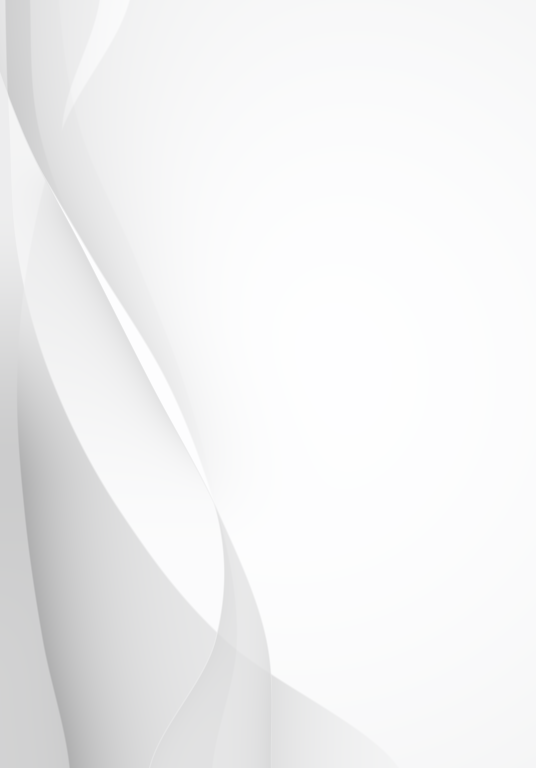
This background is drawn by a Shadertoy shader. Its source:

```glsl
// Horizontal positions of each edge at seven even heights, top to bottom
const float SPINE[7]  = float[7](-0.035, 0.039, 0.160, 0.281, 0.407, 0.497, 0.506);
const float INNER[7]  = float[7](-0.035, 0.039, 0.160, 0.281, 0.404, 0.402, 0.279);
const float BOW[7]    = float[7](0.242, 0.117, 0.054, 0.032, 0.046, 0.080, 0.130);
const float SWEEP[7]  = float[7](0.010, 0.017, 0.033, 0.100, 0.225, 0.420, 0.744);
const float SLIVER[7] = float[7](-0.100, 0.030, 0.170, 0.314, 0.405, 0.460, 0.400);
const float VEIL[7]   = float[7](0.186, 0.116, 0.158, 0.270, 0.390, 0.400, 0.400);
const float CORNER[7] = float[7](0.056, 0.072, 0.158, 0.270, 0.390, 0.400, 0.400);
const float HALO[7]   = float[7](0.110, 0.149, 0.251, 0.344, 0.407, 0.440, 0.440);
const float FOLD[7]   = float[7](0.000, 0.100, 0.200, 0.300, 0.405, 0.442, 0.396);

const vec2  GLOW_CENTRE  = vec2(0.54, 0.51);
const float GLOW_LEVEL   = 0.997;
const float GLOW_FALLOFF = 0.10;
const float BAND_LEVEL   = 0.905;
const float UNDER_LEVEL  = 0.915;
const float UNDER_SHADOW = 0.23;
const float UNDER_WIDTH  = 0.11;
const vec3  COOL_TINT    = vec3(0.0, 0.0005, 0.003);

// Catmull-Rom curve: horizontal edge position at depth 0 (top) to 1 (bottom)
float edgeAt(float depth, float knots[7]) {
    float s = clamp(depth, 0.0, 0.9999) * 6.0;
    int i = int(s);
    float t = fract(s);
    float a = knots[max(i - 1, 0)];
    float b = knots[i];
    float c = knots[i + 1];
    float d = knots[min(i + 2, 6)];
    return b + 0.5 * t * (c - a + t * (2.0 * a - 5.0 * b + 4.0 * c - d
             + t * (3.0 * (b - c) + d - a)));
}

// Smooth mask: 1 where the signed distance is positive
float mask(float dist) {
    float w = max(fwidth(dist), 1e-5);
    return smoothstep(-w, w, dist);
}

// Shadow fading away from an edge
float shadow(float dist, float width) {
    return exp(-max(dist, 0.0) / width);
}

void mainImage(out vec4 fragColor, in vec2 fragCoord) {
    vec2 p = fragCoord / iResolution.xy;
    float depth = 1.0 - p.y;

    // Signed horizontal distances, positive to the right of each edge
    float spine = p.x - edgeAt(depth, SPINE);
    float inner = p.x - min(edgeAt(depth, INNER), edgeAt(depth, SPINE));
    float bow   = p.x - edgeAt(depth, BOW);
    float sweep = p.x - edgeAt(depth, SWEEP);
    float veil  = p.x - edgeAt(depth, VEIL);
    float fold  = p.x - edgeAt(depth, FOLD);
    float upper = 1.0 - smoothstep(0.45, 0.72, depth);
    float top   = 1.0 - smoothstep(0.10, 0.32, depth);

    // Radial glow
    vec2 fromGlow = (p - GLOW_CENTRE) * vec2(0.7, 1.0);
    float tone = GLOW_LEVEL - GLOW_FALLOFF * dot(fromGlow, fromGlow);

    // Soft shade and translucent veils beside the upper spine
    float spread = mix(0.07, 0.17, 1.0 - smoothstep(0.0, 0.5, depth));
    tone -= 0.12 * upper * shadow(spine, spread);
    tone -= 0.012 * upper * mask(edgeAt(depth, HALO) - p.x);
    tone += 0.035 * top * mask(veil) * mask(-bow);
    tone -= 0.045 * top * mask(edgeAt(depth, CORNER) - p.x);

    // Bright sliver along the spine
    tone = mix(tone, 0.992, mask(spine) * mask(edgeAt(depth, SLIVER) - p.x));

    // Lower right tail
    float tail = 0.965 - 0.09 * shadow(spine, 0.12);
    tone = mix(tone, tail, mask(-sweep) * mask(spine));

    // Outer band between the spine and the ribbon
    float band = BAND_LEVEL - 0.055 * shadow(-spine, 0.035) * smoothstep(0.7, 0.95, depth);
    band += 0.018 * mask(fold) - 0.02 * mask(-sweep);
    band -= 0.025 * shadow(inner, 0.03);
    tone = mix(tone, band, mask(-spine));

    // Pale ribbon, with a shadow on its right edge
    float crease = smoothstep(0.2, 0.3, depth) * (1.0 - smoothstep(0.52, 0.66, depth));
    float ribbon = mix(0.935, 0.985, smoothstep(0.3, 0.75, depth));
    ribbon -= 0.07 * crease * shadow(-inner, 0.035);
    ribbon += 0.02 * mask(-bow);
    tone = mix(tone, ribbon, mask(-inner));

    // Shaded surface below the sweep
    float under = UNDER_LEVEL - UNDER_SHADOW * shadow(bow, UNDER_WIDTH)
                * smoothstep(0.36, 0.64, depth);
    tone = mix(tone, under, mask(-sweep) * mask(-inner));

    // Grey column left of the bow
    float column = 0.93 - 0.13 * smoothstep(0.26, 0.60, depth)
                 + 0.025 * smoothstep(0.62, 0.9, depth);
    column -= 0.025 * smoothstep(0.7, 1.0, depth) * shadow(-bow, 0.05);
    tone = mix(tone, column, mask(-bow) * mask(-sweep) * mask(-inner));

    fragColor = vec4(clamp(vec3(tone) + COOL_TINT, 0.0, 1.0), 1.0);
}
```
